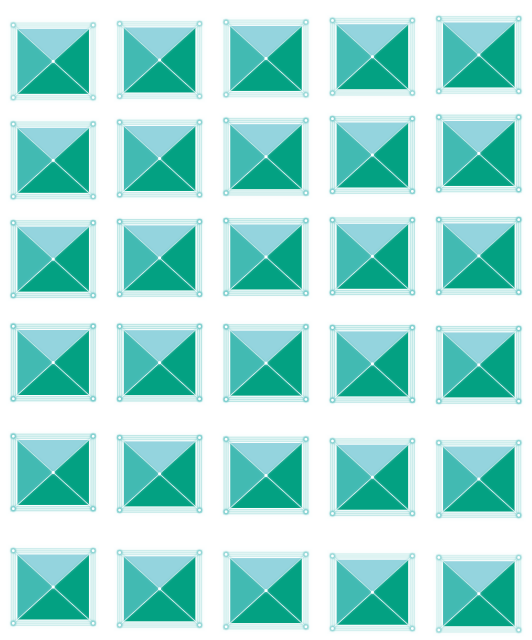
A Shadertoy shader for this pattern:

```glsl
// Draws a 5 by 6 grid of faceted teal pyramids in glowing wire frames, drifting in a wave.

// Antialiased coverage of everything closer than radius.
float cover(float dist, float radius, float pixel) {
    return clamp((radius - dist) / pixel + 0.5, 0.0, 1.0);
}

// Flat facet colour, split along the diagonals of the tile.
vec3 facetColor(vec2 p, vec2 corner, float pixel) {
    const vec3 green = vec3(0.01, 0.63, 0.51);
    const vec3 teal = vec3(0.26, 0.73, 0.70);
    const vec3 sky = vec3(0.58, 0.83, 0.87);
    vec2 axis = normalize(corner);
    float rising = p.x * axis.y - p.y * axis.x;
    float falling = p.x * axis.y + p.y * axis.x;
    float upperLeft = cover(rising, 0.0, pixel);
    float lowerLeft = cover(falling, 0.0, pixel);
    vec3 leftSide = mix(sky, teal, lowerLeft);
    return mix(green, leftSide, upperLeft);
}

void mainImage(out vec4 fragColor, in vec2 fragCoord) {
    // Each cell is 128 units wide; pixel is the size of one pixel in those units.
    vec2 grid = fragCoord / iResolution.xy * vec2(5.0, 6.0);
    vec2 cell = floor(grid);
    float pixel = 768.0 / iResolution.y;

    // A wave over the grid lifts each tile and brightens its frame.
    float phase = (2.0 - cell.y) * 0.8 + cell.x * 0.17;
    float wave = cos(phase);
    float energy = 0.5 + 0.5 * wave;
    vec2 p = (fract(grid) - 0.5) * 128.0;
    p.y -= 13.0 * wave;

    const vec3 glowColor = vec3(0.45, 0.79, 0.79);
    const vec2 corner = vec2(48.0, 43.5);
    vec2 a = abs(p);
    vec3 color = vec3(1.0);

    // Pale frame with three fine rails and a soft outer glow.
    vec2 edge = a - corner;
    float frame = abs(max(edge.x, edge.y));
    color = mix(color, vec3(0.86, 0.95, 0.95), 0.25 * exp(-frame * frame / 25.0));
    color = mix(color, vec3(0.87, 0.955, 0.95), cover(frame, 3.3, pixel) * mix(0.75, 1.0, energy));
    float rail = min(frame, abs(frame - 2.5));
    color = mix(color, glowColor, cover(rail, 0.35, pixel) * mix(0.08, 0.45, energy));

    // Pyramid seen from above.
    float tile = max(a.x - 43.0, a.y - 39.0);
    color = mix(color, facetColor(p, corner, pixel), cover(tile, 0.0, pixel));

    // Ridges from the apex to the corners, dimmer in the upper half.
    vec2 axis = normalize(corner);
    float ridge = abs(a.x * axis.y - a.y * axis.x);
    float inside = cover(edge.x, 0.0, pixel);
    float ridgeLight = p.y > 0.0 ? 0.65 : 0.9;
    color = mix(color, glowColor, inside * 0.35 * exp(-ridge * ridge / 3.0));
    color = mix(color, vec3(1.0), inside * ridgeLight * cover(ridge, 0.42, pixel));

    // Glowing white beads at the corners and the apex.
    float bead = length(edge);
    float halo = exp(-pow(bead - 2.4, 2.0) / 2.2);
    color = mix(color, glowColor, halo * mix(0.5, 0.85, energy));
    color = mix(color, vec3(1.0), cover(bead, 1.5, pixel));
    float apex = length(p);
    color = mix(color, vec3(0.58, 0.83, 0.87), 0.5 * exp(-apex * apex / 8.0));
    color = mix(color, vec3(1.0), cover(apex, 1.8, pixel));

    fragColor = vec4(color, 1.0);
}
```
